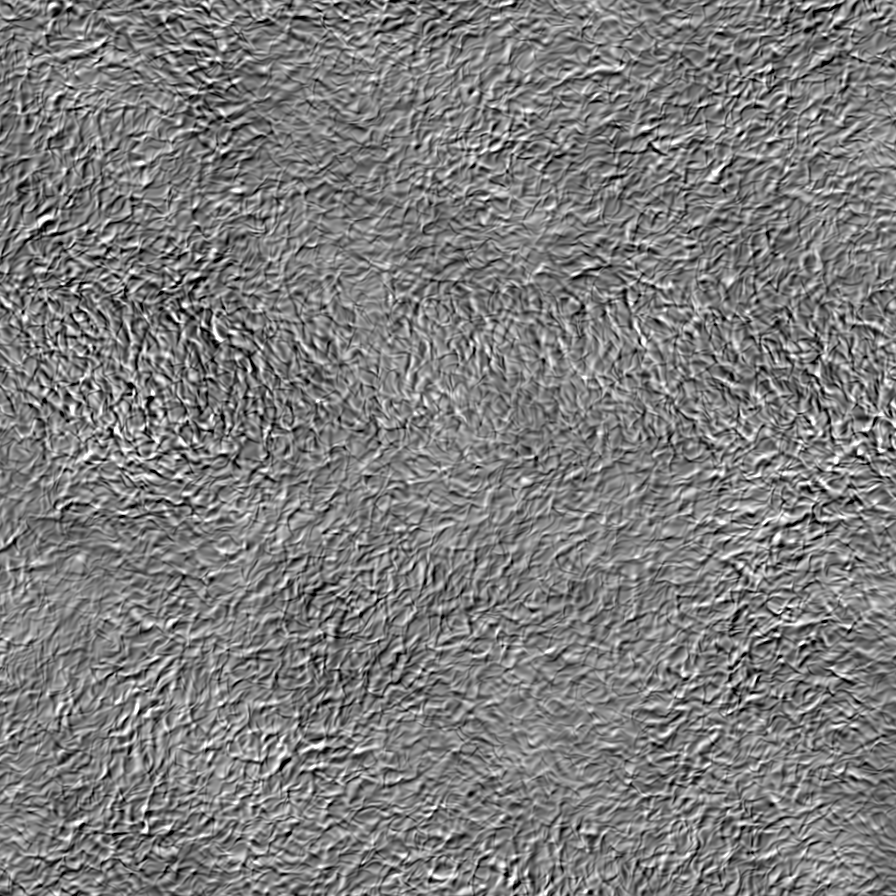
Give the GLSL for this texture, as a Shadertoy shader.

```glsl
// Crumpled grey fibre sheet: dense fine creases that follow a drifting grain.
#define MEAN_TONE 0.485
#define CONTRAST 0.162
#define FINE_CELL 0.019
#define FINE_WIDTH 0.0025
#define LONG_CELL 0.038
#define LONG_WIDTH 0.0036
#define GRAIN_ANGLE 0.48
#define BAND_ANGLE -1.05
#define ANGLE_SPREAD 1.3
#define WARP 0.0045

const int CREASES_PER_CELL = 7;

// Four random values from three coordinates, without sine
vec4 hash4(vec3 p) {
    vec4 q = fract(vec4(p.xyzx) * vec4(0.1031, 0.1030, 0.0973, 0.1099));
    q += dot(q, q.wzxy + 33.33);
    return fract((q.xxyz + q.yzzw) * q.zywx);
}

// Smooth value noise, two independent channels in 0..1
vec2 noise2(vec2 p, float seed) {
    vec2 i = floor(p), f = fract(p);
    f = f * f * (3.0 - 2.0 * f);
    vec2 a = hash4(vec3(i, seed)).xy;
    vec2 b = hash4(vec3(i + vec2(1, 0), seed)).xy;
    vec2 c = hash4(vec3(i + vec2(0, 1), seed)).xy;
    vec2 d = hash4(vec3(i + vec2(1, 1), seed)).xy;
    return mix(mix(a, b, f.x), mix(c, d, f.x), f.y);
}

// One lit fold: a ridge or groove with a brighter upper flank
float crease(vec2 d, float angle, float halfLength, float width, float bend, float side) {
    float c = cos(angle), s = sin(angle);
    float u = (c * d.x + s * d.y) / halfLength;
    float v = c * d.y - s * d.x + bend * halfLength * u * u;
    float taper = max(1.0 - u * u, 0.0);
    float t = v / width;
    return taper * taper * (side * (1.0 - 2.0 * t * t) + t) * exp(-t * t);
}

// Scattered creases, scaled to about unit variance
float creaseLayer(vec2 p, float cell, float width, float seed) {
    vec2 home = floor(p / cell);
    float sum = 0.0;
    for (int y = -1; y <= 1; y++)
    for (int x = -1; x <= 1; x++) {
        vec2 id = home + vec2(x, y);
        vec2 centre = (id + 0.5) * cell;

        // Local grain direction, crease strength and share of the steep band
        vec2 region = noise2(centre * 6.0 + 20.0, 3.0);
        vec2 patchy = noise2(centre * 13.0 + 40.0, 7.0);
        float band = smoothstep(0.47, 0.55, centre.y)
                   * (1.0 - smoothstep(0.655, 0.685, centre.y));
        float grain = GRAIN_ANGLE + 1.1 * (region.x - 0.5) + 0.8 * (patchy.x - 0.5);
        float strength = 0.4 + 0.6 * region.y + 0.6 * patchy.y;

        for (int k = 0; k < CREASES_PER_CELL; k++) {
            vec4 a = hash4(vec3(id + 100.0, seed + float(k)));
            vec4 b = hash4(vec3(id + 300.0, seed + float(k) + 50.0));
            float angle = b.x < 0.8 * band ? BAND_ANGLE + region.x - 0.5 : grain;
            angle += ANGLE_SPREAD * (a.z + b.y - 1.0);
            float side = a.w < 0.55 ? -1.0 : 1.0;
            float thickness = width * (side < 0.0 ? 0.95 : 1.4);
            float halfLength = cell * mix(0.5, 1.0, b.z);
            sum += strength * mix(0.5, 1.0, b.w)
                 * crease(p - (id + a.xy) * cell, angle, halfLength,
                          thickness, 0.6 * (b.y - 0.5), side);
        }
    }
    return sum / sqrt(0.53 * float(CREASES_PER_CELL) * width / cell);
}

void mainImage(out vec4 fragColor, in vec2 fragCoord) {
    vec2 uv = fragCoord / iResolution.y;

    // Small wrinkles make the creases kink and branch
    vec2 p = uv + WARP * (noise2(uv * 55.0, 11.0) - 0.5)
                + 0.5 * WARP * (noise2(uv * 120.0, 13.0) - 0.5);

    float fine = creaseLayer(p, FINE_CELL, FINE_WIDTH, 100.0);
    float folds = creaseLayer(p, LONG_CELL, LONG_WIDTH, 200.0);
    float blotch = noise2(p * 45.0, 17.0).x + noise2(p * 12.0, 19.0).x - 1.0;

    float tone = MEAN_TONE + CONTRAST * (0.70 * fine + 0.66 * folds + 0.7 * blotch);
    fragColor = vec4(vec3(clamp(tone, 0.0, 1.0)), 1.0);
}
```
